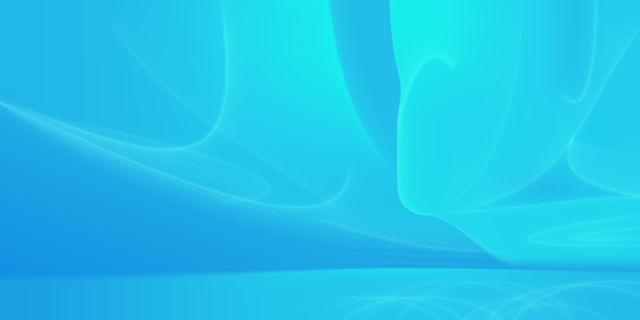
Reproduce this background procedurally as a WebGL 2 fragment shader.

```glsl
#version 300 es
precision highp float;

uniform vec2 u_resolution;
out vec4 fragColor;

float hash(float n) {
    return fract(sin(n * 12.9898) * 43758.5453);
}

float bump(float x, float width) {
    return exp(-x * x / (width * width));
}

// Signed distance to a cubic (positive on the left of travel) and its parameter
vec2 curve(vec2 p, vec2 a, vec2 b, vec2 c, vec2 d) {
    vec2 prev = a;
    vec2 nearest = vec2(9.0, 0.0);
    for (int i = 1; i <= 28; i++) {
        float t = float(i) / 28.0, s = 1.0 - t;
        vec2 next = s * s * s * a + 3.0 * s * s * t * b + 3.0 * s * t * t * c + t * t * t * d;
        vec2 along = next - prev, q = p - prev;
        float k = clamp(dot(q, along) / dot(along, along), 0.0, 1.0);
        float dist = length(q - along * k);
        if (dist < abs(nearest.x)) {
            float side = along.x * q.y - along.y * q.x < 0.0 ? -1.0 : 1.0;
            nearest = vec2(dist * side, (float(i) - 1.0 + k) / 28.0);
        }
        prev = next;
    }
    return nearest;
}

// Bright thread with a translucent sheet on its left, tapered at both ends
float veil(vec2 p, vec2 a, vec2 b, vec2 c, vec2 d, float soft) {
    vec2 n = curve(p, a, b, c, d);
    float taper = smoothstep(0.0, 0.15, n.y) * (1.0 - smoothstep(0.85, 1.0, n.y));
    float sheet = smoothstep(-0.004, 0.004, n.x) * exp(-max(n.x, 0.0) / soft);
    return taper * (0.8 * exp(-abs(n.x) / 0.005) + 0.75 * sheet);
}

// Cyan ramp indexed by its green level
vec3 ramp(float g) {
    return vec3(0.13 - 1.6 * (g - 0.77) * (g - 0.77), g, 0.89 + 0.04 * smoothstep(0.6, 0.86, g));
}

void main() {
    vec2 p = gl_FragCoord.xy / u_resolution.y;
    float x = p.x, y = p.y;

    // Upper left haze, brightest beside the central fold
    float fold = curve(p, vec2(1.02, 1.05), vec2(1.05, 0.78), vec2(1.11, 0.57), vec2(1.25, 0.45)).x;
    float haze = 0.72 + 0.05 * smoothstep(0.0, 0.9, x);
    haze += 0.14 * bump(fold, 0.36) * (1.0 - smoothstep(-0.005, 0.005, fold)) * smoothstep(0.35, 0.85, y);
    haze += 0.07 * exp(-abs(fold) / 0.013) * smoothstep(0.42, 0.6, y);
    haze -= 0.025 * smoothstep(0.0, 0.08, fold) * smoothstep(0.45, 0.7, y);

    // Deep wedge under a sweeping edge
    float sweep = y - (0.66 - 0.58 * x + 0.187 * x * x);
    float deep = 0.57 + 0.2 * (y - 0.15) + 0.08 * min(x, 1.1);
    deep += 0.014 * sin(y * 260.0 + x * 9.0) * bump(x - 1.35, 0.3);
    float g = mix(deep, haze, smoothstep(-0.04, 0.09, sweep));
    float light = 0.0;

    // Fibres fanning out along the sweep
    for (int i = 0; i < 8; i++) {
        float f = float(i);
        float offset = sweep - 0.02 - (f - 2.5) * 0.02 * sin(min(x, 1.5) * 2.1);
        light += (0.1 + 0.3 * hash(f + 2.0)) * exp(-abs(offset) / 0.005) * (1.0 - smoothstep(0.7, 1.5, x));
    }

    // Left veils
    light += veil(p, vec2(0.68, 1.1), vec2(0.75, 0.54), vec2(0.75, 0.35), vec2(-0.1, 0.74), 0.035);
    light += 0.8 * veil(p, vec2(1.09, 0.52), vec2(1.12, 0.26), vec2(0.8, 0.28), vec2(-0.15, 0.76), 0.02);
    light += 0.4 * veil(p, vec2(0.6, 0.36), vec2(1.05, 0.36), vec2(0.9, 0.5), vec2(0.0, 0.66), 0.06);
    light += 0.35 * veil(p, vec2(0.3, 1.0), vec2(0.5, 0.62), vec2(0.9, 0.5), vec2(1.1, 0.3), 0.06);
    light += 0.6 * veil(p, vec2(0.95, 0.32), vec2(1.15, 0.28), vec2(1.25, 0.21), vec2(1.6, 0.21), 0.04);

    // Right column and the shelf spilling from its foot
    float edge = 1.243 - 0.023 * smoothstep(0.7, 1.0, y) + 0.012 * bump(y - 0.72, 0.07)
        + 0.08 * exp(-max(y - 0.325, 0.0) / 0.025);
    float floorY = 0.18 + 0.15 * (1.0 - smoothstep(1.33, 1.62, x));
    float spread = mix(0.007, 0.035, smoothstep(1.4, 1.8, x));
    float inside = smoothstep(-0.006, 0.006, x - edge) * smoothstep(-spread, spread, y - floorY);
    float column = 0.83 - 0.03 * smoothstep(1.5, 1.95, x);
    column += 0.08 * bump(x - 1.36, 0.2) * smoothstep(0.6, 0.95, y);
    column += 0.045 * exp(-max(x - edge, 0.0) / 0.12);
    column -= 0.065 * bump(x - 1.7, 0.14) * bump(y - 0.41, 0.07);
    column -= 0.045 * bump(x - 1.79, 0.07) * smoothstep(0.62, 0.8, y);
    float shelf = y - 0.33 - 0.055 * smoothstep(1.3, 2.0, x);
    column = mix(column, 0.84, 1.0 - smoothstep(-0.005, 0.005, shelf));
    g = mix(g, column, inside);

    // Right veils
    float right = 1.1 * veil(p, vec2(1.23, 0.52), vec2(1.27, 0.8), vec2(1.36, 0.9), vec2(1.43, 0.76), 0.03);
    right += 0.7 * veil(p, vec2(1.36, 0.33), vec2(1.85, 0.4), vec2(1.78, 0.66), vec2(2.05, 0.97), 0.06);
    right += 0.9 * veil(p, vec2(1.8, 0.6), vec2(1.73, 0.46), vec2(1.8, 0.41), vec2(2.1, 0.37), 0.1);
    right += 0.8 * veil(p, vec2(1.74, 0.72), vec2(1.82, 0.61), vec2(1.87, 0.72), vec2(1.865, 1.08), 0.01);
    right += 0.3 * veil(p, vec2(1.36, 0.33), vec2(1.54, 0.44), vec2(1.62, 0.6), vec2(1.64, 1.05), 0.08);
    right += 0.6 * veil(p, vec2(2.1, 0.34), vec2(1.52, 0.28), vec2(1.48, 0.21), vec2(2.1, 0.235), 0.05);
    right += 0.4 * veil(p, vec2(2.1, 0.3), vec2(1.7, 0.27), vec2(1.65, 0.23), vec2(2.1, 0.26), 0.03);
    right += 0.7 * exp(-abs(shelf) / 0.006) * smoothstep(1.3, 1.5, x);
    light += right * inside + 3.0 * inside * (1.0 - inside) * (1.0 - smoothstep(1.5, 1.65, x));
    light += inside * exp(-abs(x - edge) / 0.02) * (1.0 - smoothstep(0.55, 0.75, y));

    // Ground below the horizon, crossed by curved strands
    float depth = 0.146 + 0.016 * bump(x - 1.3, 0.6) - y;
    float ground = 0.63 + 0.14 * smoothstep(0.0, 0.9, x) - 0.04 * smoothstep(1.4, 2.0, x);
    ground += 0.1 * bump(x - 1.25, 0.4) * exp(-max(depth, 0.0) / 0.025);
    float strands = 0.0;
    for (int i = 0; i < 9; i++) {
        float f = float(i);
        vec2 q = (p - vec2(1.12 + 0.1 * f, -0.06)) * vec2(0.45 + 0.3 * hash(f), 1.0);
        float ring = length(q) - 0.1 - 0.1 * hash(f + 7.0);
        strands += (0.2 + 0.4 * hash(f + 3.0)) * (exp(-abs(ring) / 0.004) + 0.4 * exp(-abs(ring) / 0.02));
    }
    float below = smoothstep(-0.004, mix(0.03, 0.005, smoothstep(0.2, 1.2, x)), depth);
    g = mix(g, ground, below);
    light = mix(light, strands * smoothstep(0.0, 0.03, depth) * smoothstep(0.85, 1.2, x), below);

    vec3 color = ramp(min(g + 0.06 * light, 0.93)) + vec3(0.08, 0.01, 0.005) * light;
    fragColor = vec4(clamp(color, 0.0, 1.0), 1.0);
}
```
